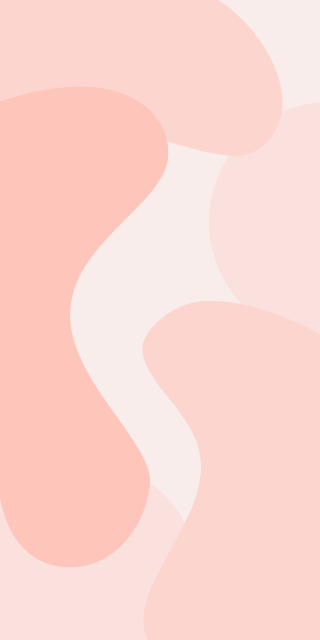
Give the GLSL for this background, as a Shadertoy shader.

```glsl
// Flat pastel background: two soft discs under three flowing organic blobs.
// Each blob is an outline drawn by a pen with lines and cubic curves; the pen
// tracks nearest distance and crossing parity, giving a signed distance.

const vec3 CREAM  = vec3(0.973, 0.929, 0.922);
const vec3 BLUSH  = vec3(0.980, 0.882, 0.867);
const vec3 PINK   = vec3(0.988, 0.835, 0.808);
const vec3 SALMON = vec3(0.996, 0.773, 0.733);
const int CURVE_STEPS = 24;

// Pen state for the outline being drawn
vec2 point, pen, start;
float nearest, side;

void moveTo(float x, float y) {
    start = pen = vec2(x, y);
    nearest = 1e6;
    side = 1.0;
}

void lineTo(vec2 target) {
    vec2 edge = target - pen, rel = point - pen;
    float along = clamp(dot(rel, edge) / max(dot(edge, edge), 1e-6), 0.0, 1.0);
    nearest = min(nearest, length(rel - edge * along));
    // Flip the side whenever a ray to the right crosses this edge
    if ((pen.y > point.y) != (target.y > point.y)) {
        if (rel.x < edge.x * rel.y / edge.y) side = -side;
    }
    pen = target;
}

void curveTo(vec2 b, vec2 c, vec2 d) {
    vec2 a = pen;
    for (int i = 1; i <= CURVE_STEPS; i++) {
        float t = float(i) / float(CURVE_STEPS), s = 1.0 - t;
        lineTo(s * s * s * a + 3.0 * s * t * (s * b + t * c) + t * t * t * d);
    }
}

float closeShape() {
    lineTo(start);
    return side * nearest;
}

float topBlob() {
    moveTo(68.2, 200.0);
    curveTo(vec2(79.4, 192.7), vec2(88.5, 179.2), vec2(88.3, 167.2));
    curveTo(vec2(87.8, 158.3), vec2(81.3, 151.3), vec2(74.0, 151.3));
    curveTo(vec2(66.7, 151.3), vec2(59.4, 153.9), vec2(52.3, 155.7));
    lineTo(vec2(39.0, 158.0));
    lineTo(vec2(-9.0, 158.0));
    lineTo(vec2(-9.0, 209.0));
    lineTo(vec2(55.0, 209.0));
    return closeShape();
}

float lowerBlob() {
    moveTo(109.4, 90.4);
    lineTo(vec2(100.0, 95.6));
    curveTo(vec2(88.5, 101.8), vec2(76.8, 106.0), vec2(65.1, 106.0));
    curveTo(vec2(54.2, 106.0), vec2(44.5, 96.9), vec2(44.5, 91.1));
    curveTo(vec2(44.5, 79.7), vec2(62.8, 70.3), vec2(62.8, 54.2));
    curveTo(vec2(62.8, 37.2), vec2(44.8, 20.3), vec2(44.8, 6.0));
    curveTo(vec2(44.8, 3.4), vec2(45.3, 1.3), vec2(46.4, 0.0));
    lineTo(vec2(50.0, -9.0));
    lineTo(vec2(109.4, -9.0));
    return closeShape();
}

float leftBlob() {
    moveTo(0.0, 168.2);
    curveTo(vec2(7.8, 171.1), vec2(16.7, 172.9), vec2(25.5, 172.9));
    curveTo(vec2(41.7, 172.9), vec2(52.6, 164.1), vec2(52.6, 152.1));
    curveTo(vec2(52.6, 136.2), vec2(21.9, 124.5), vec2(21.9, 101.6));
    curveTo(vec2(21.9, 81.3), vec2(46.9, 62.2), vec2(46.9, 49.7));
    curveTo(vec2(46.1, 36.5), vec2(36.5, 22.7), vec2(21.9, 22.7));
    curveTo(vec2(10.4, 22.7), vec2(2.6, 30.7), vec2(0.0, 44.3));
    lineTo(vec2(-9.0, 44.3));
    lineTo(vec2(-9.0, 168.2));
    return closeShape();
}

void mainImage(out vec4 fragColor, in vec2 fragCoord) {
    // Canvas spans 100 units across and 200 up
    point = fragCoord / iResolution.xy * vec2(100.0, 200.0);
    float soft = 60.0 / iResolution.x;

    // Pale discs
    float discs = min(length(point - vec2(102.7, 130.7)) - 37.4,
                      length(point - vec2(24.7, 18.8)) - 37.6);
    vec3 color = mix(BLUSH, CREAM, smoothstep(-soft, soft, discs));

    // Blobs, back to front
    color = mix(PINK, color, smoothstep(-soft, soft, topBlob()));
    color = mix(PINK, color, smoothstep(-soft, soft, lowerBlob()));
    color = mix(SALMON, color, smoothstep(-soft, soft, leftBlob()));

    fragColor = vec4(color, 1.0);
}
```
